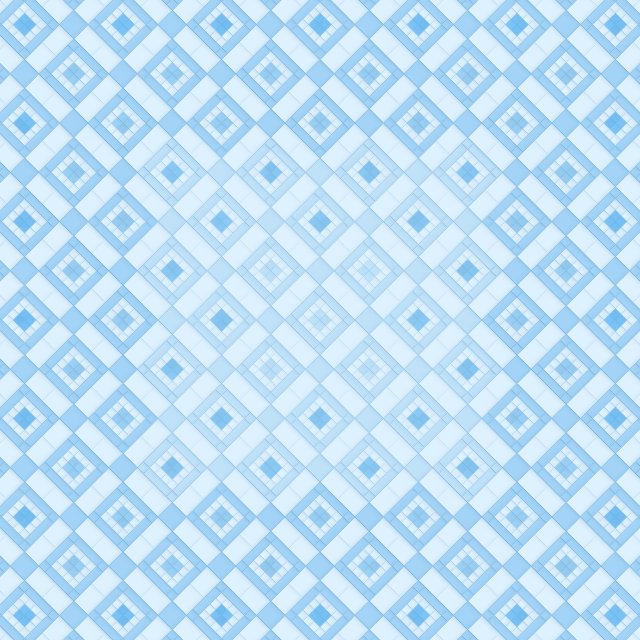
Give the GLSL for this pattern, as a Shadertoy shader.

```glsl
// Pale blue patchwork: diamond blocks in a lattice turned by 45 degrees. Each block
// has a four by four core, a framed ring and plain sashes that cross at corner tiles.
// Tones change in concentric square zones; seams are fine lines with a soft shadow.

const float REPEATS = 6.5;         // blocks across and down
const float PATCH = 0.117;         // edge of one small core patch
const float CORE = 0.233;          // half width of the core
const float RING = 0.355;          // half width of the ring
const float LINE = 0.006;          // half width of a seam
const float SHADOW = 0.026;        // reach of a seam shadow
const float PALE_ZONE = 3.5;       // zone where the frames turn pale

const vec3 SASH_COLOR = vec3(0.872, 0.945, 0.995);
const vec3 FRAME_DEEP = vec3(0.640, 0.832, 0.968);
const vec3 FRAME_PALE = vec3(0.752, 0.887, 0.976);
const vec3 HEART_SOFT = vec3(0.600, 0.805, 0.950);
const vec3 HEART_MID = vec3(0.535, 0.780, 0.950);
const vec3 HEART_STRONG = vec3(0.465, 0.755, 0.960);
const vec3 SEAM_COLOR = vec3(0.410, 0.650, 0.830);

float hash(vec2 p) {
    return fract(sin(dot(p, vec2(127.1, 311.7))) * 4375.85);
}

// Square distance from the centre, measured on the turned lattice.
float zoneOf(vec2 p) {
    return abs(p.x) + abs(p.y);
}

// A fine line with a shadow on its lower side.
float crease(float d, float aa) {
    float line = 1.0 - smoothstep(LINE - 0.5 * aa, LINE + 0.5 * aa, abs(d));
    line *= min(1.0, 2.0 * LINE / aa + 0.3);
    float shade = 0.36 * exp(-abs(d) / SHADOW) * smoothstep(aa, -aa, d);
    return max(0.75 * line, shade);
}

float creasePair(float x, float edge, float aa) {
    return max(crease(x - edge, aa), crease(x + edge, aa));
}

// All seams that cross one axis; the other coordinate decides which are present.
float seams(float x, float y, float aa) {
    float reach = max(abs(x), abs(y));
    float inRing = 1.0 - smoothstep(RING - aa, RING + aa, reach);
    float inCore = 1.0 - smoothstep(CORE - aa, CORE + aa, reach);
    float inSash = step(RING, abs(y)) * step(abs(x), RING);
    float s = creasePair(x, RING, aa);
    s = max(s, 0.85 * inRing * creasePair(x, CORE, aa));
    s = max(s, 0.55 * inCore * creasePair(x, PATCH, aa));
    s = max(s, 0.65 * inCore * crease(x, aa));
    return max(s, 0.35 * inSash * crease(x, aa));
}

vec3 heartColor(float zone) {
    vec3 color = mix(FRAME_PALE, HEART_MID, step(1.5, zone));
    color = mix(color, HEART_SOFT, step(3.5, zone));
    return mix(color, HEART_STRONG, step(5.5, zone));
}

vec3 frameColor(vec2 tileCentre, vec2 q) {
    float zone = mix(zoneOf(tileCentre), zoneOf(q), 0.35);
    return mix(FRAME_PALE, FRAME_DEEP, smoothstep(PALE_ZONE - 0.35, PALE_ZONE + 0.25, zone));
}

void mainImage(out vec4 fragColor, in vec2 fragCoord) {
    float size = min(iResolution.x, iResolution.y);
    vec2 uv = (fragCoord - 0.5 * iResolution.xy) / size;
    vec2 q = REPEATS * vec2(uv.x + uv.y, uv.x - uv.y);
    float aa = 1.4142 * REPEATS / size;

    vec2 block = floor(q + 0.5);
    vec2 p = q - block;
    vec2 a = abs(p);
    float outer = max(a.x, a.y);
    float inner = min(a.x, a.y);

    // Core, ring, sashes and corner tiles, from the inside out.
    vec2 patchId = floor(p / PATCH);
    float grain = hash(patchId + 7.0 * block) - 0.5;
    vec3 color = heartColor(zoneOf(block)) + 0.035 * grain;
    color = mix(color, SASH_COLOR + 0.02 * grain, smoothstep(-aa, aa, outer - PATCH));
    color = mix(color, frameColor(block, q), smoothstep(-aa, aa, outer - CORE));
    color = mix(color, SASH_COLOR, smoothstep(-aa, aa, outer - RING));
    vec3 corner = frameColor(floor(q) + 0.5, q);
    color = mix(color, corner, smoothstep(-aa, aa, inner - RING));

    // Falling seams are stronger than rising ones.
    float seam = max(seams(p.x, p.y, aa), 0.7 * seams(p.y, p.x, aa));
    float strength = mix(0.7, 1.0, smoothstep(2.5, 4.2, zoneOf(q)));
    color = mix(color, SEAM_COLOR, seam * strength);

    fragColor = vec4(color, 1.0);
}
```
